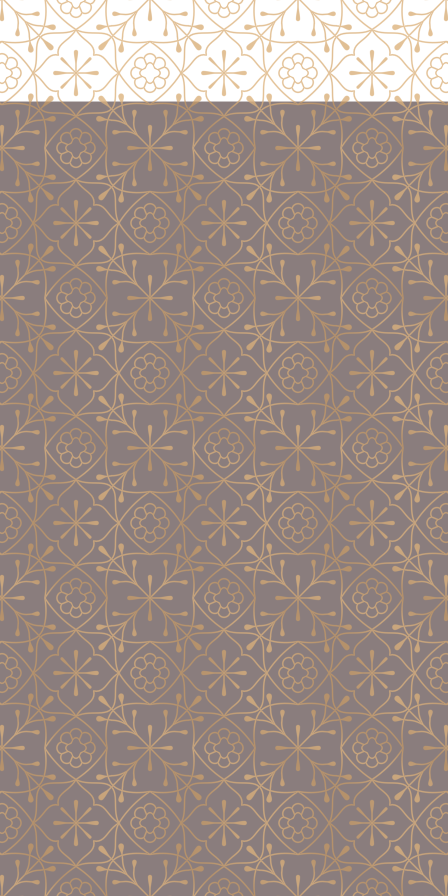
This pattern is drawn by a Shadertoy shader. Its source:

```glsl
// Staggered gold line flowers, bud sprays and scalloped rosettes on mauve, with a white band on top.

const float HALF_LINE = 0.0098;

// Stem that swells into a rounded bud at its far end.
float bud(vec2 p, vec2 root, vec2 tip, float headRadius) {
    vec2 along = tip - root;
    float h = clamp(dot(p - root, along) / dot(along, along), 0.0, 1.0);
    float radius = mix(HALF_LINE, headRadius, smoothstep(0.4, 1.0, h));
    return length(p - root - along * h) - radius;
}

float line(vec2 p, vec2 a, vec2 b) {
    return bud(p, a, b, HALF_LINE);
}

// Cubic curve, measured as a chain of short lines.
float curve(vec2 p, vec2 a, vec2 b, vec2 c, vec2 d) {
    float dist = 1e3;
    vec2 last = a;
    for (int i = 1; i <= 12; i++) {
        float t = float(i) / 12.0, s = 1.0 - t;
        vec2 next = s*s*s*a + 3.0*s*s*t*b + 3.0*s*t*t*c + t*t*t*d;
        dist = min(dist, line(p, last, next));
        last = next;
    }
    return dist;
}

// Rounded cross inside an open ring of eight scallops, joined by spokes.
float rosette(vec2 p) {
    float sector = 6.2831853 / 8.0;
    float angle = atan(p.y, p.x);
    float radius = length(p);
    float d = abs(radius - 0.115 - 0.022 * cos(4.0 * angle)) - HALF_LINE;

    angle = abs(mod(angle + 0.5 * sector, sector) - 0.5 * sector);
    vec2 q = radius * vec2(cos(angle), sin(angle));
    float scallop = abs(length(q - vec2(0.175, 0.0)) - 0.082) - HALF_LINE;
    d = min(d, max(scallop, 0.19 - radius));
    vec2 spoke = vec2(cos(0.5 * sector), sin(0.5 * sector));
    return min(d, line(q, spoke * 0.12, spoke * 0.2));
}

// Spray flower at (0,0), star flower at (1,1), rosette at (1,0).
float ornament(vec2 p) {
    // Spray flower: axial bud and diagonal stem with two pairs of side buds.
    float d = bud(p, vec2(0.0), vec2(0.28, 0.0), 0.028);
    d = min(d, line(p, vec2(0.0), vec2(0.48)));
    d = min(d, bud(p, vec2(0.46), vec2(0.66), 0.037));
    d = min(d, curve(p, vec2(0.31), vec2(0.40, 0.36), vec2(0.46, 0.37), vec2(0.52, 0.37)));
    d = min(d, bud(p, vec2(0.51, 0.37), vec2(0.69, 0.39), 0.037));
    d = min(d, curve(p, vec2(0.17), vec2(0.24, 0.21), vec2(0.28, 0.22), vec2(0.34, 0.22)));
    d = min(d, bud(p, vec2(0.33, 0.22), vec2(0.48, 0.21), 0.030));

    // Star flower: axial bud and diagonal ray.
    d = min(d, bud(p, vec2(1.0), vec2(1.0, 0.72), 0.028));
    d = min(d, bud(p, vec2(1.0), vec2(0.81), 0.020));

    // Pointed petals, each with a wide outer leaf rounded over the diagonal.
    d = min(d, curve(p, vec2(0.50), vec2(0.60, 0.40), vec2(0.61, 0.17), vec2(0.58, 0.0)));
    d = min(d, curve(p, vec2(0.52), vec2(0.62, 0.42), vec2(0.84, 0.51), vec2(1.0, 0.42)));
    d = min(d, curve(p, vec2(0.76), vec2(0.73, 0.60), vec2(0.91, 0.58), vec2(1.0, 0.42)));

    // Frame joining the petal tips around the rosette.
    d = min(d, curve(p, vec2(0.58, 0.0), vec2(0.68, 0.16), vec2(0.84, 0.32), vec2(1.0, 0.42)));
    return min(d, rosette(vec2(1.0 - p.x, p.y)));
}

void mainImage(out vec4 fragColor, in vec2 fragCoord) {
    vec2 uv = fragCoord / iResolution.xy;
    vec2 halfRepeat = vec2(0.1652, 0.0837);
    vec2 grid = (uv - 0.5) / halfRepeat + vec2(1.0, 0.0);

    // Mirror every repeat into one triangle.
    vec2 cell = abs(mod(grid + 1.0, 2.0) - 1.0);
    cell = vec2(max(cell.x, cell.y), min(cell.x, cell.y));

    float pixel = 1.0 / (halfRepeat.x * iResolution.x);
    float ink = smoothstep(0.75, -0.75, ornament(cell) / pixel);

    // Plain ground and white top band.
    float edge = 0.5 / iResolution.y;
    float band = smoothstep(-edge, edge, uv.y - 0.8867);
    vec3 ground = mix(vec3(0.54, 0.49, 0.49), vec3(1.0), band);

    // Soft metallic sheen along the gold.
    float sheen = 0.5 + 0.5 * sin(3.14159 * (grid.x + grid.y) + 1.5 * sin(3.14159 * grid.y));
    vec3 gold = mix(vec3(0.71, 0.57, 0.42), vec3(0.79, 0.65, 0.49), sheen);
    gold = mix(gold, vec3(0.91, 0.78, 0.61), 0.85 * band);

    fragColor = vec4(mix(ground, gold, ink), 1.0);
}
```
